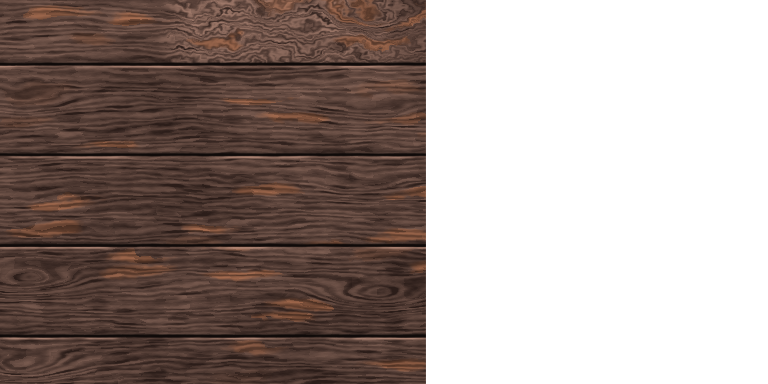
A Shadertoy shader for this texture:

```glsl
#define WOOD_WIDTH 1.109
#define PLANK_HEIGHT 0.236
#define FIRST_SEAM 0.125
#define SEAM_HALF 0.0035
#define RING_COUNT 72.0
#define DARK vec3(0.17, 0.115, 0.10)
#define PALE vec3(0.73, 0.56, 0.49)
#define AMBER vec3(0.62, 0.39, 0.27)

const float TAU = 6.2831853;

vec2 hash22(vec2 p) {
    vec3 q = fract(vec3(p.xyx) * vec3(0.1031, 0.1030, 0.0973));
    q += dot(q, q.yzx + 33.33);
    return fract((q.xx + q.yz) * q.zy);
}

// Layered sines, roughly -1 to 1
float waves(vec2 p) {
    float sum = 0.0, amp = 0.5;
    for (int i = 0; i < 5; i++) {
        sum += amp * sin(p.x + 1.4 * sin(p.y));
        p = mat2(0.8, 0.6, -0.6, 0.8) * p * 1.8 + 2.7;
        amp *= 0.6;
    }
    return sum;
}

// Cellular noise: distance to the nearest point and that cell's random value
vec2 cells(vec2 p) {
    vec2 base = floor(p), nearest = vec2(9.0, 0.0);
    for (int y = -1; y <= 1; y++)
    for (int x = -1; x <= 1; x++) {
        vec2 cell = base + vec2(x, y);
        float d = length(cell + 0.15 + 0.7 * hash22(cell) - p);
        if (d < nearest.x) nearest = vec2(d, hash22(cell + 71.3).x);
    }
    return nearest;
}

// Height field whose contours are the growth rings, bulging around knots
float ringField(vec2 p, float id, float figure) {
    float field = p.y + 0.012 * waves(p * vec2(5.0, 22.0) + id * 7.3);
    field += 0.0025 * waves(p * vec2(28.0, 60.0) + id * 3.1);
    field += 0.024 * figure * waves(p * vec2(27.0, 34.0));
    for (int k = 0; k < 2; k++) {
        vec2 rnd = hash22(vec2(id * 3.7 + 5.0, float(k) * 9.1 + 2.0));
        vec2 centre = vec2(mix(0.05, 0.96, float(k)) + 0.08 * (rnd.x - 0.5),
                           PLANK_HEIGHT * (id - 0.5 + 0.3 * (rnd.y - 0.5)) + FIRST_SEAM);
        vec2 d = (p - centre) / vec2(0.12, 0.036);
        field += 0.065 * smoothstep(0.1, 0.7, rnd.x) * exp(-dot(d, d));
    }
    return field;
}

vec3 wood(vec2 p, float pixel) {
    float row = (p.y - FIRST_SEAM) / PLANK_HEIGHT + 1.0;
    float id = floor(row), v = row - id;
    float figure = step(3.5, id) * smoothstep(0.41, 0.49, p.x + 0.02 * waves(p * 30.0));

    // Rings, faded where they get finer than a pixel
    float field = ringField(p, id, figure);
    float phase = TAU * RING_COUNT * field + 1.3 * sin(field * 130.0);
    float visible = 1.0 - smoothstep(1.8, 4.5, fwidth(phase));
    float ring = sin(phase) * visible;

    // Fine fibres and short dark cracks follow the rings
    vec2 along = vec2(p.x, field) + id * 1.7;
    float fibre = cells(along * vec2(16.0, 150.0)).y - 0.5;
    vec2 crack = cells(along * vec2(9.0, 75.0));
    float split = smoothstep(0.42, 0.15, crack.x) * smoothstep(0.55, 0.75, crack.y);

    float tone = 0.29 + 0.10 * waves(p * vec2(6.0, 17.0) + id * 11.0);
    tone += 0.10 * ring + 0.17 * fibre - 0.20 * split;
    tone += 0.05 * waves(p * vec2(90.0, 260.0));
    tone += figure * (0.17 + 0.09 * ring) * smoothstep(1.12, 0.85, p.x);
    tone += 0.02 * (id - 2.0);
    vec3 colour = mix(DARK, PALE, clamp(tone, 0.0, 1.0));

    // Scattered amber patches with ragged ends
    vec2 ragged = along * vec2(5.5, 27.0) + 0.22 * waves(p * vec2(22.0, 50.0));
    vec2 patchCell = cells(ragged);
    float amber = smoothstep(0.55, 0.25, patchCell.x) * smoothstep(0.84, 0.90, patchCell.y);
    colour = mix(colour, AMBER * (0.85 + 0.18 * ring + 0.3 * fibre), 0.7 * amber);

    // Shaded lower edge, worn bright upper edge, dark seam
    float below = (1.0 - v) * PLANK_HEIGHT, above = v * PLANK_HEIGHT;
    colour *= 1.0 - 0.4 * exp(-above / 0.008);
    float worn = smoothstep(-0.45, 0.6, waves(vec2(p.x * 13.0 + id * 5.0, id)));
    float rim = smoothstep(0.003, 0.005, below) * smoothstep(0.013, 0.006, below);
    colour = mix(colour, PALE, rim * (0.2 + 0.65 * worn));
    float seam = min(below, above) + 0.0008 * waves(vec2(p.x * 40.0, id * 4.0));
    return mix(DARK * 0.35, colour, smoothstep(-pixel, pixel, seam - SEAM_HALF));
}

void mainImage(out vec4 fragColor, in vec2 fragCoord) {
    vec2 p = fragCoord / iResolution.y;
    float pixel = 1.0 / iResolution.y;
    float blank = smoothstep(-0.5 * pixel, 0.5 * pixel, p.x - WOOD_WIDTH);
    fragColor = vec4(mix(wood(p, pixel), vec3(1.0), blank), 1.0);
}
```
